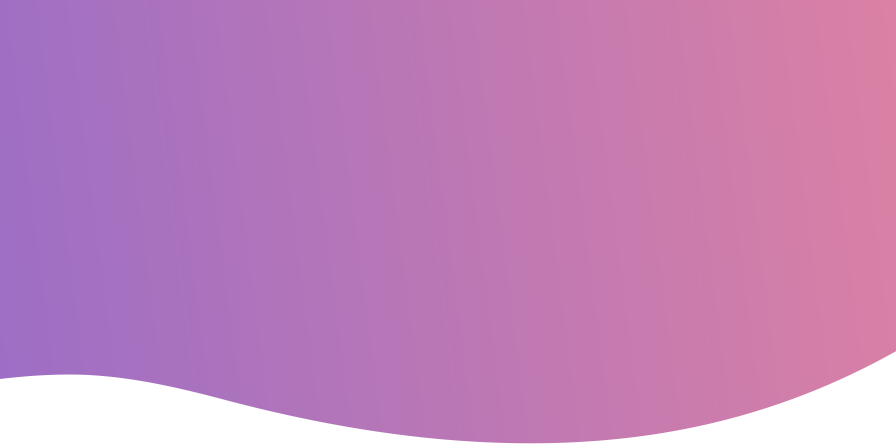
Write a WebGL 2 fragment shader that draws this background.

```glsl
#version 300 es
precision highp float;
// A violet to rose gradient, tilted slightly off horizontal, above a white
// wave along the lower edge. The wave is a chain of cubic Hermite spans and
// its edge is smoothed by the screen-space gradient of its height field.

uniform vec2 u_resolution;
out vec4 fragColor;

const vec3 VIOLET = vec3(0.613, 0.432, 0.775);
const vec3 ROSE = vec3(0.858, 0.505, 0.645);
const vec3 WHITE = vec3(1.0);
const float TILT = 0.065;  // sideways drift of the gradient over the full height

// Wave knots: x, height and slope, in fractions of the canvas.
const int KNOT_COUNT = 5;
const vec3 KNOTS[KNOT_COUNT] = vec3[KNOT_COUNT](
    vec3(0.0, 0.154, 0.24),
    vec3(0.078, 0.164, 0.0),
    vec3(0.25, 0.108, -0.53),
    vec3(0.592, 0.0105, 0.0),
    vec3(1.0, 0.216, 1.12)
);

// Cubic through knots a and b that keeps their slopes.
float hermite(vec3 a, vec3 b, float x) {
    float span = b.x - a.x;
    float t = clamp((x - a.x) / span, 0.0, 1.0);
    float s = 1.0 - t;
    float ends = mix(a.y, b.y, t * t * (3.0 - 2.0 * t));
    return ends + span * t * s * (a.z * s - b.z * t);
}

// Height of the wave at x, taken from the span that holds x.
float waveHeight(float x) {
    float height = KNOTS[0].y;
    for (int i = 0; i < KNOT_COUNT - 1; i++) {
        if (x >= KNOTS[i].x) height = hermite(KNOTS[i], KNOTS[i + 1], x);
    }
    return height;
}

// Coverage of the positive side of a field, one pixel soft.
float coverage(float field) {
    float pixel = length(vec2(dFdx(field), dFdy(field)));
    return clamp(field / max(pixel, 1e-6) + 0.5, 0.0, 1.0);
}

vec3 tiltedGradient(vec2 uv, float tilt) {
    float t = (uv.x + tilt * uv.y) / (1.0 + tilt);
    return mix(VIOLET, ROSE, t);
}

void main() {
    vec2 uv = gl_FragCoord.xy / u_resolution;
    vec3 sky = tiltedGradient(uv, TILT);
    float aboveWave = coverage(uv.y - waveHeight(uv.x));
    fragColor = vec4(mix(WHITE, sky, aboveWave), 1.0);
}
```
